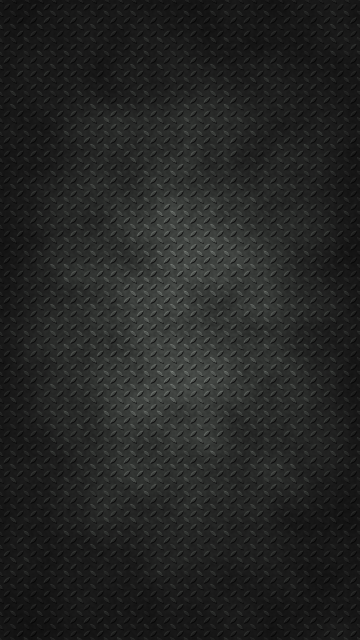
Give the GLSL for this texture, as a WebGL 1 fragment shader.

```glsl
precision highp float;
// Dark steel tread plate: 27 x 48 repeats, each with a raised lens leaning right
// and, half a repeat up and across, one leaning left, woven on the diagonal.
// A central glow and wrapping gradient noise stain it; light is from upper left.
uniform vec2 u_resolution;

const float PI = 3.14159265;
const vec2 REPEATS = vec2(27.0, 48.0);

float hash(vec2 p) {
  return fract(sin(dot(p, vec2(12.99, 78.23))) * 4375.85);
}

// Slope of a random unit gradient, on a lattice that wraps at the period
float corner(vec2 cell, vec2 offset, vec2 period) {
  float angle = 2.0 * PI * hash(mod(cell, period) + period * 0.37);
  return dot(vec2(cos(angle), sin(angle)), offset);
}

float gradientNoise(vec2 uv, vec2 period) {
  vec2 p = uv * period;
  vec2 i = floor(p);
  vec2 f = p - i;
  vec2 s = f * f * f * (f * (f * 6.0 - 15.0) + 10.0);
  vec2 e = vec2(1.0, 0.0);
  float low = mix(corner(i, f, period), corner(i + e, f - e, period), s.x);
  float high = mix(corner(i + e.yx, f - e.yx, period),
                   corner(i + 1.0, f - 1.0, period), s.x);
  return mix(low, high, s.y);
}

float cloudNoise(vec2 uv) {
  float sum = 0.0;
  float weight = 1.0;
  vec2 period = vec2(5.0, 9.0);
  for (int k = 0; k < 4; k++) {
    sum += weight * gradientNoise(uv, period);
    period *= 2.0;
    weight *= 0.55;
  }
  return sum;
}

// Coverage of a rounded lens that leans to the right (+1) or the left (-1)
float lens(vec2 p, float lean, float soft) {
  vec2 axis = normalize(vec2(lean * 1.1, 1.0));
  float along = dot(p, axis) / 0.31;
  float across = dot(p, vec2(axis.y, -axis.x));
  float edge = abs(across) - 0.11 * (1.0 - along * along);
  return 1.0 - smoothstep(-soft, soft, edge);
}

// Light (x) and shadow (y) of one set of lenses: ridged body and lit upper rim
vec2 relief(vec2 grid, float lean, float soft) {
  vec2 id = mod(floor(grid), REPEATS);
  vec2 p = fract(grid) - 0.5;
  vec2 toLight = vec2(-0.05, 0.075);
  float body = lens(p, lean, soft);
  float behind = lens(p + toLight, lean, soft);
  float ridges = 0.5 + 0.5 * sin(dot(p, vec2(lean, 1.0)) * 40.0);
  float shine = body * (0.45 - 0.2 * lean + 0.2 * ridges);
  shine += 0.75 * body * (1.0 - behind);
  float wear = 0.7 + 0.6 * hash(id + 3.7 + lean);
  return vec2(shine * wear, (1.0 - body) * behind);
}

void main() {
  vec2 uv = gl_FragCoord.xy / u_resolution;

  // Central glow, level at the borders so that it wraps
  vec2 wave = sin(PI * uv);
  float glow = pow(wave.x, 1.25) * pow(wave.y, 1.7);

  // Stained ground with fine grain
  float clouds = cloudNoise(uv);
  float grain = gradientNoise(uv, vec2(108.0, 192.0));
  float tone = 0.085 + 0.165 * glow;
  tone *= 1.0 + 0.34 * clouds + 0.16 * grain;

  // Both sets of lenses
  vec2 grid = uv * REPEATS;
  float soft = max(0.03, 0.5 * REPEATS.x / u_resolution.x);
  vec2 plate = relief(grid, 1.0, soft) + relief(grid + 0.5, -1.0, soft);
  tone += (0.03 + 0.32 * tone) * plate.x;
  tone *= 1.0 - 0.65 * plate.y;

  // Neutral in the dark, faintly green in the light
  vec3 steel = mix(vec3(1.0), vec3(0.98, 1.03, 0.985), smoothstep(0.08, 0.2, tone));
  gl_FragColor = vec4(tone * steel, 1.0);
}
```
